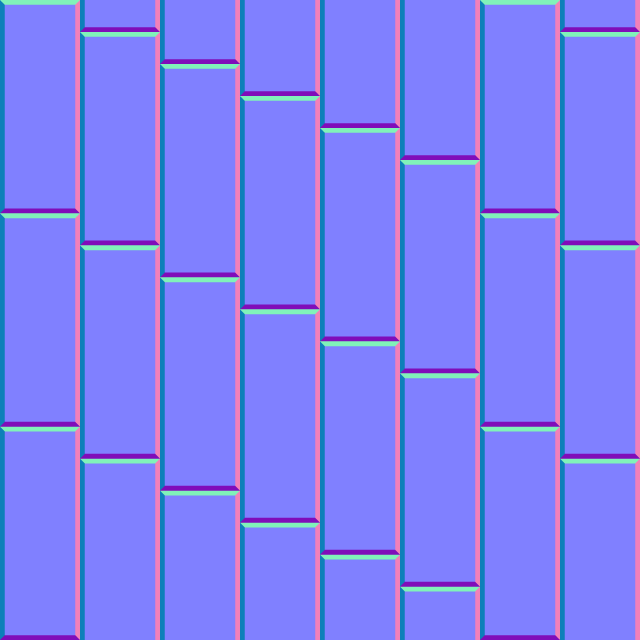
Give the GLSL for this texture map, as a WebGL 2 fragment shader.

```glsl
#version 300 es
precision highp float;
// Tangent-space normal map of tall bevelled planks in staggered columns.
// Each plank is a flat face with four mitred edges; the nearest edge sets
// the slope, and a small grid of samples per pixel smooths the borders.

#define COLUMNS 8.0
#define ROWS 3.0
#define COLUMN_DROP 0.15   // downward shift per column, in plank heights
#define DROP_CYCLE 6.0     // columns before the shift starts over
#define BEVEL_WIDTH 0.0075 // in canvas units
#define BEVEL_SLOPE 2.0    // rise over run of the bevel
#define SAMPLES 4          // samples per pixel along each axis

uniform vec2 u_resolution;
out vec4 fragColor;

// Surface normal at a point of the canvas
vec3 plankNormal(vec2 uv) {
  // Position inside the plank, 0 to 1 on both axes
  float column = floor(uv.x * COLUMNS);
  float drop = mod(column, DROP_CYCLE) * COLUMN_DROP;
  vec2 local = fract(vec2(uv.x * COLUMNS, uv.y * ROWS + drop));

  // Distance to the nearest vertical and horizontal edge, in canvas units
  vec2 plankSize = 1.0 / vec2(COLUMNS, ROWS);
  vec2 edgeDistance = min(local, 1.0 - local) * plankSize;
  vec2 outward = sign(local - 0.5);

  // The closer edge wins, which mitres the corners at 45 degrees
  vec2 tilt = edgeDistance.x < edgeDistance.y ? vec2(outward.x, 0.0)
                                              : vec2(0.0, outward.y);
  float nearest = min(edgeDistance.x, edgeDistance.y);
  float onBevel = 1.0 - step(BEVEL_WIDTH, nearest);
  return normalize(vec3(tilt * BEVEL_SLOPE * onBevel, 1.0));
}

void main() {
  // Average the encoded colour over the pixel
  vec2 pixelCorner = gl_FragCoord.xy - 0.5;
  vec3 colour = vec3(0.0);
  for (int j = 0; j < SAMPLES; j++) {
    for (int i = 0; i < SAMPLES; i++) {
      vec2 offset = (vec2(i, j) + 0.5) / float(SAMPLES);
      vec2 uv = (pixelCorner + offset) / u_resolution;
      colour += plankNormal(uv) * 0.5 + 0.5;
    }
  }
  fragColor = vec4(colour / float(SAMPLES * SAMPLES), 1.0);
}
```
